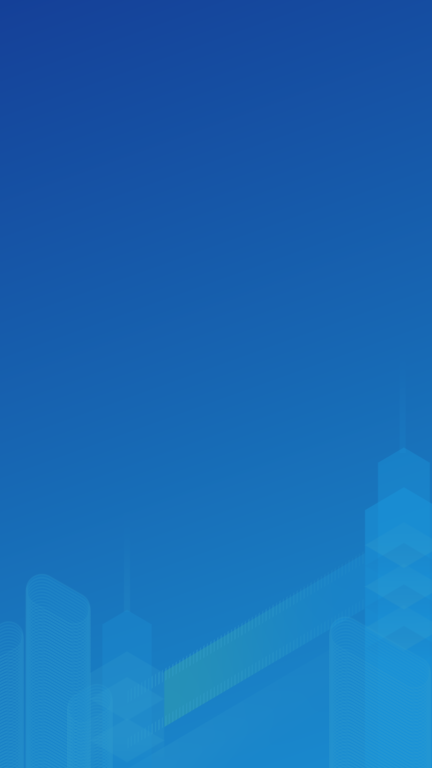
A Shadertoy shader for this background:

```glsl
// Blue diagonal gradient with translucent isometric towers, contour stacks and bridges.
#define SLOPE 0.59            // rise of isometric edges
#define LAYER_GAP 0.75        // spacing of contour layers
#define TICK_GAP 0.80         // spacing of bridge ticks
#define LINE_ALPHA 0.20       // strength of contour lines
#define NIGHT vec3(0.080, 0.250, 0.595)
#define OCEAN vec3(0.090, 0.400, 0.700)
#define AZURE vec3(0.095, 0.480, 0.755)
#define SKY   vec3(0.100, 0.545, 0.815)
#define GLOW  vec3(0.100, 0.580, 0.850)
#define MIST  vec3(0.200, 0.620, 0.800)
#define TEAL  vec3(0.180, 0.610, 0.690)

float pixel; // size of one pixel in canvas units (width = 100)

// Soft coverage of the side where d is negative
float fill(float d) { return 1.0 - smoothstep(-pixel, pixel, d); }

float span(float x, float lo, float hi) { return fill(max(lo - x, x - hi)); }

float capsule(vec2 p, vec2 a, vec2 b) {
    vec2 pa = p - a, ba = b - a;
    return length(pa - ba * clamp(dot(pa, ba) / dot(ba, ba), 0.0, 1.0));
}

// Prism with a peaked roof; q is relative to the apex
float prism(vec2 q, float halfWidth) {
    float x = abs(q.x);
    return fill(max(x - halfWidth, q.y + x * SLOPE));
}

float diamond(vec2 q, float halfWidth) {
    return fill((abs(q.x) * SLOPE + abs(q.y) - halfWidth * SLOPE) * 0.86);
}

// Rounded outlines repeated downwards: x = lines, y = body
vec2 stack(vec2 p, vec2 a, vec2 b, float radius) {
    if (p.x < min(a.x, b.x) - radius - 1.0 || p.x > max(a.x, b.x) + radius + 1.0) return vec2(0.0);
    float lines = 0.0, body = 1e3;
    for (int i = 0; i < 64; i++) {
        float d = capsule(p + vec2(0.0, float(i) * LAYER_GAP), a, b) - radius;
        lines += 1.0 - smoothstep(0.0, 0.12 + pixel, abs(d));
        body = min(body, d);
    }
    return vec2(min(lines, 1.6), fill(body));
}

void addStack(inout vec3 col, vec2 p, vec2 a, vec2 b, float radius, float body) {
    vec2 s = stack(p, a, b, radius);
    col = mix(col, GLOW, s.y * body);
    col = mix(col, MIST, s.x * LINE_ALPHA);
}

// Thin mast fading out towards its tip
float mast(vec2 p, float x, float base, float tip) {
    return fill(abs(p.x - x) - 0.7) * step(base, p.y) * (1.0 - smoothstep(base, tip, p.y));
}

void main_bridges(inout vec3 col, vec2 p) {
    // Upper bridge: height across the band, measured from its lower edge
    float h = p.y - 9.5 - (p.x - 38.0) * SLOPE;
    float along = smoothstep(38.0, 84.5, p.x);
    float deck = span(h, 0.0, 12.8) * span(p.x, 38.0, 84.5);
    col = mix(col, mix(TEAL, SKY, along), deck * mix(0.62, 0.42, along));

    // Ticks along both edges
    float tick = smoothstep(0.15, 0.4, abs(fract(p.x / TICK_GAP) - 0.5));
    float rows = span(h, 0.0, 2.4) + span(h, 10.6, 13.4);
    col = mix(col, MIST, tick * rows * span(p.x, 29.5, 84.5) * mix(0.36, 0.10, along));

    // Lower bridge, fading down and to the right
    float g = 27.5 - p.y + (p.x - 76.4) * SLOPE;
    float veil = fill(-g) * (1.0 - smoothstep(4.0, 17.0, g)) * span(p.x, 29.0, 76.4);
    col = mix(col, MIST, veil * mix(0.24, 0.08, smoothstep(30.0, 76.0, p.x)));
}

void mainImage(out vec4 fragColor, in vec2 fragCoord) {
    pixel = 100.0 / iResolution.x;
    vec2 p = fragCoord * pixel;
    float top = iResolution.y * pixel;

    // Tilted background gradient
    float t = (top - p.y + 0.36 * p.x) / (top + 36.0);
    vec3 col = mix(NIGHT, OCEAN, smoothstep(-0.5, 1.5, t * 2.0) * 1.455 - 0.227);
    col = t < 0.5 ? mix(NIGHT, OCEAN, t * 2.0)
                  : mix(mix(OCEAN, AZURE, min(t * 4.0 - 2.0, 1.0)), SKY, max(t * 4.0 - 3.0, 0.0));

    main_bridges(col, p);

    // Right tower: crown, shaft and stacked floors
    vec2 r = p - vec2(93.5, 0.0);
    col = mix(col, SKY, mast(p, 93.2, 73.0, 98.0) * 0.2);
    col = mix(col, GLOW, prism(r - vec2(0.0, 74.2), 6.0) * 0.42);
    col = mix(col, GLOW, prism(r - vec2(0.0, 65.0), 9.0) * 0.55);
    for (int i = 0; i < 3; i++) {
        vec2 q = r - vec2(0.0, 51.6 - 9.6 * float(i));
        float shade = smoothstep(-6.0, 6.0, q.y);
        col = mix(col, MIST, diamond(q, 9.0) * mix(0.40, 0.16, shade));
        col = mix(col, OCEAN, diamond(q + vec2(0.0, 4.8), 9.0) * 0.14 * smoothstep(-5.0, 4.0, q.y + 4.8));
    }
    addStack(col, p, vec2(80.0, 31.3), vec2(96.0, 22.1), 3.6, 0.30);

    // Left contour stacks
    addStack(col, p, vec2(-6.0, 26.0), vec2(2.0, 30.5), 3.3, 0.12);
    addStack(col, p, vec2(9.7, 41.2), vec2(17.2, 36.9), 3.6, 0.28);

    // Small tower with its mast, wider base and floors
    vec2 l = p - vec2(29.4, 0.0);
    col = mix(col, MIST, mast(p, 29.4, 36.0, 60.0) * 0.16);
    col = mix(col, SKY, prism(l - vec2(0.0, 36.6), 5.7) * 0.42);
    float base = prism(l - vec2(0.0, 27.0), 8.6);
    col = mix(col, MIST, base * 0.22 * smoothstep(0.0, 8.0, p.y));
    for (int i = 0; i < 2; i++)
        col = mix(col, MIST, diamond(l - vec2(0.0, 16.0 - 9.6 * float(i)), 8.6) * 0.24);

    addStack(col, p, vec2(19.1, 13.8), vec2(22.5, 15.9), 3.4, 0.12);

    fragColor = vec4(col, 1.0);
}
```
